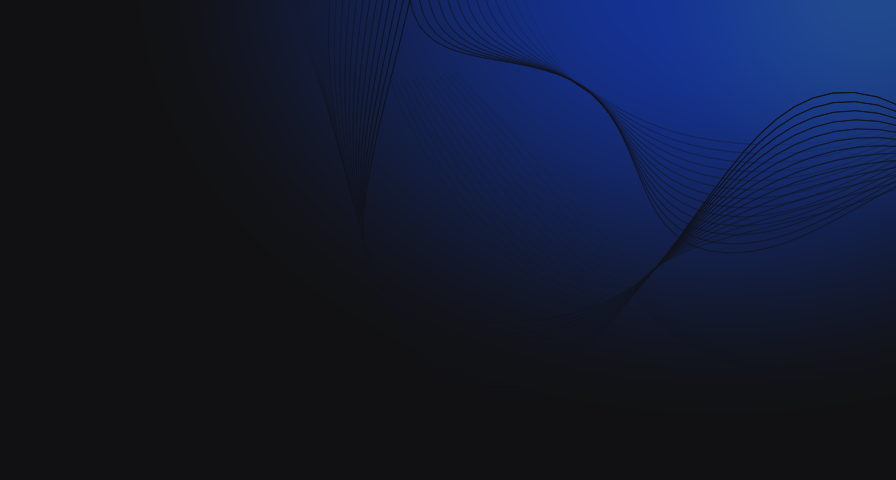
A WebGL 2 fragment shader for this background:

```glsl
#version 300 es
precision highp float;

uniform vec2 u_resolution;
out vec4 fragColor;

// Lengths are in canvas heights
const vec3 NIGHT = vec3(0.068, 0.068, 0.073);
const vec3 ROYAL_BLUE = vec3(0.078, 0.195, 0.575);
const vec3 STEEL_BLUE = vec3(0.14, 0.31, 0.56);
const vec3 LINE_COLOR = vec3(0.062, 0.072, 0.11);
const vec2 GLOW_CENTER = vec2(1.505, 1.05);
const vec2 GLOW_RADIUS = vec2(1.262, 0.947);
const float GLOW_CORE = 0.1;
const vec2 SHEEN_CENTER = vec2(1.82, 1.03);
const float SHEEN_RADIUS = 0.52;
const float LINE_HALF_WIDTH = 0.0014;
const int LINES = 13;
const int STEPS = 14;

vec3 background(vec2 p) {
  float d = length((p - GLOW_CENTER) / GLOW_RADIUS);
  float glow = 1.0 - smoothstep(GLOW_CORE, 1.0, d);
  float sheen = 1.0 - smoothstep(0.0, SHEEN_RADIUS, distance(p, SHEEN_CENTER));
  return mix(mix(NIGHT, ROYAL_BLUE, glow), STEEL_BLUE, sheen * 0.85);
}

// Columns of the matrix are the four control points
vec2 bezier(mat4x2 c, float t) {
  float s = 1.0 - t;
  return c * vec4(s * s * s, 3.0 * s * s * t, 3.0 * s * t * t, t * t * t);
}

float segmentDistance(vec2 p, vec2 a, vec2 b) {
  vec2 pa = p - a, ba = b - a;
  return length(pa - ba * clamp(dot(pa, ba) / max(dot(ba, ba), 1e-9), 0.0, 1.0));
}

float curveDistance(vec2 p, mat4x2 c) {
  float d = 10.0;
  vec2 a = c[0];
  for (int i = 1; i <= STEPS; i++) {
    vec2 b = bezier(c, float(i) / float(STEPS));
    d = min(d, segmentDistance(p, a, b));
    a = b;
  }
  return d;
}

// Light left after a fan of lines blended from curve a to curve b
float ribbon(vec2 p, mat4x2 a, mat4x2 b, vec2 opacity) {
  float pixel = 1.0 / u_resolution.y;
  float halfWidth = max(LINE_HALF_WIDTH, 0.5 * pixel);

  // Skip everything outside the control point bounds
  vec2 low = a[0], high = a[0];
  for (int i = 0; i < 4; i++) {
    low = min(low, min(a[i], b[i]));
    high = max(high, max(a[i], b[i]));
  }
  float margin = halfWidth + pixel;
  if (any(lessThan(p, low - margin)) || any(greaterThan(p, high + margin))) return 1.0;

  float light = 1.0;
  for (int i = 0; i < LINES; i++) {
    float k = float(i) / float(LINES - 1);
    float d = curveDistance(p, a * (1.0 - k) + b * k);
    float cover = 1.0 - smoothstep(halfWidth - 0.5 * pixel, halfWidth + 0.5 * pixel, d);
    light *= 1.0 - cover * LINE_HALF_WIDTH / halfWidth * mix(opacity.x, opacity.y, k);
  }
  return light;
}

float waves(vec2 p) {
  // Main wave: left fall, trough, right crest
  float light = ribbon(p, mat4x2(0.854, 1.0, 0.806, 0.794, 0.75, 0.612, 0.757, 0.502),
    mat4x2(0.687, 1.0, 0.675, 0.818, 0.709, 0.66, 0.762, 0.485), vec2(0.95, 0.4));
  light *= ribbon(p, mat4x2(0.757, 0.502, 0.772, 0.369, 0.886, 0.187, 1.044, 0.187),
    mat4x2(0.762, 0.485, 0.806, 0.345, 0.898, 0.328, 1.044, 0.328), vec2(0.35, 0.6));
  light *= ribbon(p, mat4x2(1.044, 0.187, 1.189, 0.187, 1.262, 0.32, 1.35, 0.422),
    mat4x2(1.044, 0.328, 1.165, 0.328, 1.286, 0.364, 1.359, 0.437), vec2(0.4, 0.6));
  light *= ribbon(p, mat4x2(1.35, 0.422, 1.517, 0.617, 1.626, 0.903, 1.881, 0.777),
    mat4x2(1.359, 0.437, 1.456, 0.515, 1.675, 0.527, 1.881, 0.612), vec2(1.0, 0.5));

  // Second wave: top sweep, descent, tail
  light *= ribbon(p, mat4x2(0.854, 1.0, 0.879, 0.854, 1.044, 0.898, 1.189, 0.835),
    mat4x2(1.092, 1.0, 1.121, 0.939, 1.153, 0.879, 1.201, 0.825), vec2(0.8, 0.1));
  light *= ribbon(p, mat4x2(1.189, 0.835, 1.262, 0.801, 1.335, 0.709, 1.578, 0.699),
    mat4x2(1.201, 0.825, 1.359, 0.745, 1.299, 0.478, 1.517, 0.473), vec2(0.3, 0.65));
  light *= ribbon(p, mat4x2(1.578, 0.699, 1.675, 0.694, 1.772, 0.709, 1.881, 0.745),
    mat4x2(1.517, 0.473, 1.65, 0.473, 1.748, 0.551, 1.881, 0.619), vec2(0.1, 0.65));

  // Faint strands: lower right, center diagonals, upper left
  light *= ribbon(p, mat4x2(1.323, 0.381, 1.456, 0.211, 1.675, 0.187, 1.881, 0.245),
    mat4x2(1.35, 0.44, 1.46, 0.235, 1.69, 0.19, 1.881, 0.24), vec2(0.25, 0.04));
  light *= ribbon(p, mat4x2(0.813, 0.83, 0.898, 0.612, 1.044, 0.442, 1.214, 0.35),
    mat4x2(0.947, 0.85, 1.1, 0.7, 1.2, 0.55, 1.34, 0.43), vec2(0.22, 0.12));
  return light * ribbon(p, mat4x2(0.6, 1.0, 0.64, 0.9, 0.68, 0.8, 0.71, 0.68),
    mat4x2(0.687, 1.0, 0.675, 0.818, 0.709, 0.66, 0.762, 0.485), vec2(0.15, 0.2));
}

void main() {
  vec2 p = gl_FragCoord.xy / u_resolution.y;
  fragColor = vec4(mix(LINE_COLOR, background(p), waves(p)), 1.0);
}
```
